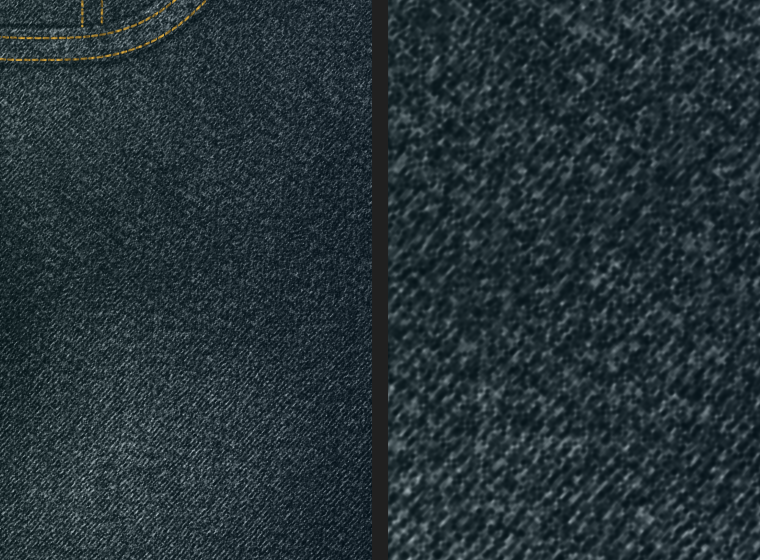
Left: the whole. Right: its middle third, enlarged.
This texture is drawn by a WebGL 1 fragment shader. Its source:

```glsl
precision highp float;
// Dark washed denim with a curved pocket hem and gold stitching at the top.
// Broad fading, a diagonal twill and fine slanted grain are summed into one
// exposure value; stitches are capsules repeated along cubic hem curves.

uniform vec2 u_resolution;

const vec3 INDIGO = vec3(0.0, 0.05, 0.07);
const vec3 GOLD = vec3(0.78, 0.60, 0.22);
const float STITCH_PITCH = 0.0145;
const float TWILL_PITCH = 0.0070;

float hash(vec2 p) {
  return fract(sin(dot(p, vec2(127.1, 311.7))) * 43758.5453);
}

// Value noise centred on zero
float noise(vec2 p) {
  vec2 cell = floor(p);
  vec2 f = fract(p);
  f = f * f * (3.0 - 2.0 * f);
  float low = mix(hash(cell), hash(cell + vec2(1.0, 0.0)), f.x);
  float high = mix(hash(cell + vec2(0.0, 1.0)), hash(cell + 1.0), f.x);
  return mix(low, high, f.y) - 0.5;
}

float blob(vec2 p, vec2 centre, vec2 radius) {
  vec2 d = (p - centre) / radius;
  return exp(-dot(d, d));
}

// Cubic hem curve: x = signed distance (positive above), y = arc length
vec2 hem(vec2 p, float lowX, float depth, float bend) {
  float dx = p.x - lowX;
  float slope = 3.0 * bend * dx * abs(dx);
  float height = 1.0 - depth + bend * abs(dx * dx * dx);
  float arc = dx + 0.9 * bend * bend * pow(abs(dx), 5.0) * sign(dx);
  return vec2((p.y - height) / sqrt(1.0 + slope * slope), arc);
}

// Row of rounded stitches; seam = (distance across, length along)
float stitches(vec2 seam, float pixel) {
  float along = (fract(seam.y / STITCH_PITCH) - 0.5) * STITCH_PITCH;
  float d = length(vec2(max(abs(along) - 0.0042, 0.0), seam.x)) - 0.0016;
  return 1.0 - smoothstep(-0.5 * pixel, pixel, d);
}

// Soft line of shade or light beside a seam
float groove(float d, float width) {
  return exp(-d * d / (width * width));
}

// Worn and dark zones of the cloth
float fading(vec2 p) {
  float shade = 0.50 * blob(p, vec2(0.04, 0.79), vec2(0.18, 0.13));
  shade += 0.45 * blob(p, vec2(0.27, 0.22), vec2(0.26, 0.25));
  shade += 0.40 * blob(p, vec2(0.12, 0.08), vec2(0.20, 0.15));
  shade += 0.25 * blob(p, vec2(0.40, 0.88), vec2(0.25, 0.18));
  shade -= 0.45 * blob(p, vec2(-0.02, 0.42), vec2(0.10, 0.22));
  shade -= 0.45 * smoothstep(0.38, 0.68, p.x) * smoothstep(1.0, 0.3, p.y);
  shade -= 0.15 * blob(p, vec2(0.26, 0.55), vec2(0.25, 0.12));
  return shade + 0.25 * noise(p * 11.0 + 3.7) + 0.35 * noise(p * vec2(75.0, 12.0));
}

// Diagonal ribs, clearer in the worn lower part
float twill(vec2 p, vec2 q) {
  float clarity = mix(0.72, 0.28, smoothstep(0.25, 0.6, p.y));
  clarity += 0.2 * blob(p, vec2(0.03, 0.79), vec2(0.16, 0.12));
  float phase = 6.28318 * q.y / TWILL_PITCH + 3.0 * noise(p * 38.0);
  return clarity * sin(phase) * (1.0 + noise(q * vec2(120.0, 140.0)));
}

// Short slanted fibres and tiny sparkles
float grain(vec2 q) {
  float fibre = noise(q * vec2(235.0, 430.0));
  float speck = noise(q * vec2(410.0, 450.0) + 17.0);
  float clump = noise(q * 160.0 + 53.0);
  return 2.3 * fibre + 2.4 * speck + 0.5 * clump;
}

void main() {
  float pixel = 1.0 / u_resolution.y;
  vec2 p = gl_FragCoord.xy * pixel;
  vec2 rib = normalize(vec2(1.0, 1.1));
  vec2 q = vec2(dot(p, rib), dot(p, vec2(-rib.y, rib.x)));

  vec2 outer = hem(p, 0.07, 0.107, 4.04);
  vec2 inner = hem(p, 0.075, 0.068, 5.07);
  float pocket = smoothstep(-0.008, -0.005, outer.x);
  float inside = smoothstep(0.016, 0.019, inner.x);

  float exposure = fading(p) + twill(p, q) + grain(q) + 0.02;

  // Pocket relief: puckered hem, shadowed fold and recessed lining
  float pucker = noise(vec2(outer.y * 75.0, outer.x * 45.0));
  exposure += pocket * (1.0 - inside) * (0.35 + 0.9 * pucker);
  exposure -= 1.0 * groove(outer.x + 0.011, 0.005);
  exposure -= 0.5 * groove(outer.x, 0.004) + 0.5 * groove(inner.x, 0.004);
  exposure += 0.6 * groove(inner.x - 0.014, 0.003);
  exposure -= 1.0 * groove(inner.x - 0.021, 0.004);
  exposure += inside * (0.2 - 0.9 * groove(p.x - 0.203, 0.004));

  // Exposure to brightness, with the strongest sparkles held back
  float light = 0.122 * exp(0.66 * exposure);
  light /= 1.0 + 0.8 * max(light - 0.25, 0.0);
  vec3 tint = mix(vec3(-0.002, 0.005, -0.002), vec3(-0.003, -0.004, 0.006),
                  smoothstep(0.0, 0.66, p.x));
  vec3 colour = INDIGO + tint + light;

  // Two hem rows and two upright rows on the lining
  float thread = max(stitches(outer, pixel), stitches(inner, pixel));
  float upright = max(stitches(vec2(p.x - 0.147, p.y), pixel),
                      stitches(vec2(p.x - 0.182, p.y), pixel));
  thread = max(thread, upright * inside);
  vec3 gold = GOLD * (0.85 + 0.9 * noise(p * 260.0));
  gl_FragColor = vec4(mix(colour, gold, thread * 0.9), 1.0);
}
```
